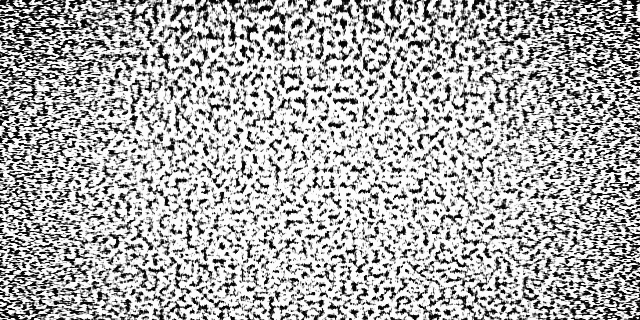
Write a Shadertoy shader that draws this texture.

```glsl
// Black and white static: round clumps in the middle, flat streaks at the sides, darker top and corners.

// Unit gradient at a lattice point, from an integer hash.
vec2 latticeGradient(vec2 cell) {
    uvec2 k = uvec2(ivec2(cell) + 4096);
    uint h = k.x * 1597334677u ^ k.y * 3812015801u;
    h = (h ^ (h >> 15)) * 2246822519u;
    h = (h ^ (h >> 13)) * 3266489917u;
    h ^= h >> 16;
    float angle = float(h & 65535u) / 65536.0 * 6.28319;
    return vec2(cos(angle), sin(angle));
}

float gradientNoise(vec2 p) {
    vec2 cell = floor(p);
    vec2 f = p - cell;
    vec2 w = f * f * f * (f * (f * 6.0 - 15.0) + 10.0);
    float a = dot(latticeGradient(cell), f);
    float b = dot(latticeGradient(cell + vec2(1, 0)), f - vec2(1, 0));
    float c = dot(latticeGradient(cell + vec2(0, 1)), f - vec2(0, 1));
    float d = dot(latticeGradient(cell + vec2(1, 1)), f - vec2(1, 1));
    return mix(mix(a, b, w.x), mix(c, d, w.x), w.y);
}

void mainImage(out vec4 fragColor, in vec2 fragCoord) {
    // Height runs from -0.5 to 0.5, width follows the aspect ratio.
    vec2 p = (fragCoord - 0.5 * iResolution.xy) / iResolution.y;

    // Clumps grow taller towards the top.
    vec2 warped = vec2(p.x, p.y - 0.25 * p.y * p.y);
    float clumps = gradientNoise(warped * 58.0 + 17.3);
    clumps += 0.35 * gradientNoise(warped * 117.0 + 251.7);

    // Fine grain: upright in the middle, long and flat at the sides.
    float grain = gradientNoise(p * vec2(231.0, 118.0) + 531.4);
    float streaks = gradientNoise(p * vec2(57.0, 141.0) + 87.6);
    streaks += 0.6 * gradientNoise(p * vec2(97.0, 223.0) + 709.2);

    float side = smoothstep(0.3, 1.0, abs(p.x) + 0.12 * p.y);
    float field = mix(clumps + 0.35 * grain, streaks + 0.45 * clumps, side);

    // Light pools just below the centre and fades to the corners.
    vec2 fromLight = (p - vec2(0.0, -0.08)) * vec2(0.75, 1.2);
    float light = 0.2 - 0.25 * dot(fromLight, fromLight);

    float tone = smoothstep(-0.22, 0.22, field + light);
    fragColor = vec4(vec3(mix(0.02, 0.99, tone)), 1.0);
}
```
